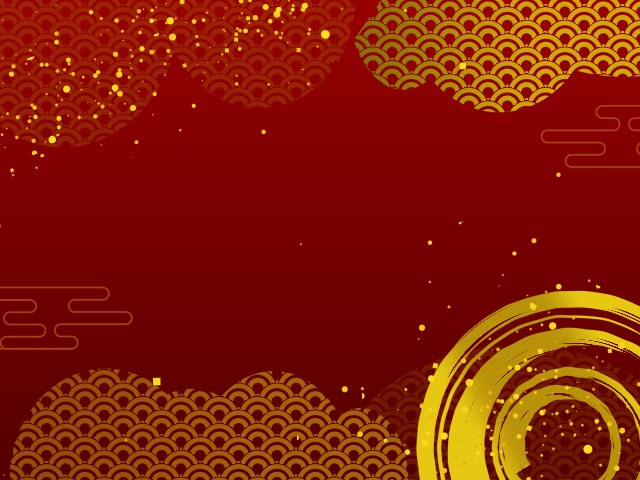
A Shadertoy shader for this background:

```glsl
// Red festive backdrop with golden wave fans, line clouds, brushed rings and glitter.
const float TAU = 6.28319;
const vec3 GOLD = vec3(0.82, 0.65, 0.04);
const vec3 BRIGHT_GOLD = vec3(0.90, 0.78, 0.07);
const vec3 AMBER = vec3(0.66, 0.40, 0.05);

// Antialiased coverage of a signed distance
float cover(float d) {
    float px = 1.0 / iResolution.y;
    return 1.0 - smoothstep(-0.7 * px, 0.7 * px, d);
}

vec2 hash2(vec2 p) {
    vec3 q = fract(p.xyx * vec3(0.1031, 0.1030, 0.0973));
    q += dot(q, q.yzx + 33.33);
    return fract((q.xx + q.yz) * q.zy);
}

float gradientAt(vec2 cell, vec2 offset) {
    float a = TAU * hash2(cell + 71.0).x;
    return dot(vec2(cos(a), sin(a)), offset);
}

float gradientNoise(vec2 p) {
    vec2 i = floor(p), f = fract(p), e = vec2(0.0, 1.0);
    vec2 u = f * f * f * (f * (f * 6.0 - 15.0) + 10.0);
    float low = mix(gradientAt(i, f), gradientAt(i + e.yx, f - e.yx), u.x);
    float high = mix(gradientAt(i + e, f - e), gradientAt(i + 1.0, f - 1.0), u.x);
    return mix(low, high, u.y);
}

// Overlapping fans; the lowest row lies in front
float waveFans(vec2 p, float radius) {
    float rowStep = 0.7 * radius, firstRow = ceil((p.y - radius) / rowStep);
    for (int k = 0; k < 4; k++) {
        float row = firstRow + float(k);
        float x = mod(p.x + radius * (1.0 + mod(row, 2.0)), 2.0 * radius) - radius;
        float d = length(vec2(x, p.y - row * rowStep)) / radius;
        if (d < 1.0) return cover(radius * min(abs(d - 0.83) - 0.12, abs(d - 0.42) - 0.13));
    }
    return 0.0;
}

// Height of a half ellipse, for scalloped pattern borders
float dome(float x, float centre, float halfWidth, float height) {
    float t = (x - centre) / halfWidth;
    return height * sqrt(max(0.0, 1.0 - t * t));
}

// Distance to a winding line: x holds its start, n cap centres and its end
float meander(vec2 p, float top, float side, float x[7], int n) {
    float rowStep = 0.0255, d = 9.0;
    for (int i = 0; i <= n; i++) {
        vec2 q = vec2(p.x, p.y - top + float(i) * rowStep);
        float nearest = clamp(q.x, min(x[i], x[i + 1]), max(x[i], x[i + 1]));
        d = min(d, length(q - vec2(nearest, 0.0)));
        if (i > 0) {
            vec2 c = (q - vec2(x[i], 0.5 * rowStep)) * vec2(side, 1.0);
            if (c.x > 0.0) d = min(d, abs(length(c) - 0.5 * rowStep));
            side = -side;
        }
    }
    return d;
}

// Clockwise stroke inside an outer radius, drying out along its way
float brushRing(vec2 p, vec2 centre, float radius, vec2 width, float dryness) {
    vec2 q = p - centre;
    float r = length(q), t = fract((3.7 - atan(q.y, q.x)) / TAU);
    float w = mix(width.x, width.y, smoothstep(0.05, 0.5, t));
    float depth = (radius - r) / w;
    float edge = 0.003 * gradientNoise(vec2(t * 38.0, radius * 90.0));
    float band = cover(abs(r - radius + 0.5 * w + edge) - 0.5 * w);
    float bristle = gradientNoise(vec2(r * 170.0, t * 7.0 + radius * 40.0));
    float dry = dryness * smoothstep(0.1, 0.6, t) * smoothstep(0.2, 0.9, depth);
    return band * smoothstep(-0.06, 0.06, bristle + 0.5 - dry);
}

// Scattered dots and turned squares; x is coverage, y a random tint
vec2 glitter(vec2 p, float cell, float density, float seed) {
    vec2 id = floor(p / cell), a = hash2(id + seed), b = hash2(id + seed + 37.0);
    vec2 q = (fract(p / cell) - 0.25 - 0.5 * b) * cell;
    float size = cell * mix(0.06, 0.22, a.y * a.y), turn = TAU * b.x;
    vec2 s = abs(mat2(cos(turn), -sin(turn), sin(turn), cos(turn)) * q);
    float d = b.y > 0.78 ? max(s.x, s.y) - size * 0.85 : length(q) - size;
    return vec2(cover(d) * step(a.x, density), a.y);
}

void mainImage(out vec4 fragColor, in vec2 fragCoord) {
    vec2 p = fragCoord / iResolution.y;
    float x = p.x, fromTop = 1.0 - p.y;
    vec3 col = vec3(mix(0.33, 0.59, p.y), 0.004, 0.0);

    // Wave fans at the borders
    float fans = waveFans(p - vec2(0.217, 0.191), 0.04);
    float topLeft = max(dome(x, 0.13, 0.25, 0.307), dome(x, 0.54, 0.2, 0.225));
    float topRight = max(max(dome(x, 0.84, 0.115, 0.187), dome(x, 1.04, 0.2, 0.234)), dome(x, 1.3, 0.25, 0.16));
    float bottomLeft = max(max(dome(x, 0.22, 0.2, 0.232), dome(x, 0.57, 0.17, 0.227)), max(dome(x, 0.4, 0.15, 0.19), dome(x, 0.75, 0.1, 0.15)));
    float slant = 0.725 + 0.7 * max(0.0, p.y - 0.9) - x;
    col = mix(col, AMBER, 0.34 * fans * cover(fromTop - topLeft) * cover(-slant - 0.01));
    col = mix(col, mix(AMBER * vec3(0.8, 1.05, 0.5), GOLD, smoothstep(0.7, 1.15, x)), fans * cover(max(fromTop - topRight, slant)));
    col = mix(col, AMBER, 0.24 * fans * cover(p.y - dome(x, 1.08, 0.38, 0.28)));
    col = mix(col, AMBER, mix(0.75, 0.95, smoothstep(0.1, 0.6, x)) * fans * cover(p.y - bottomLeft));

    // Line clouds
    float line = meander(p, 0.401, 1.0, float[7](-0.1, 0.214, 0.156, 0.262, 0.127, 0.149, -0.1), 5);
    line = min(line, meander(p, 0.375, 1.0, float[7](-0.1, 0.0625, 0.021, 0.082, 0.014, 0.149, 0.0), 4));
    line = min(line, meander(p, 0.7795, -1.0, float[7](1.5, 1.255, 1.278, 1.141, 1.248, 1.191, 1.5), 5));
    line = min(line, meander(p, 0.754, -1.0, float[7](1.5, 1.323, 1.37, 1.34, 1.5, 0.0, 0.0), 3));
    col = mix(col, vec3(0.72, 0.34, 0.10), 0.75 * cover(line - 0.0018));

    // Brushed rings
    float rings = brushRing(p, vec2(1.193, 0.069), 0.325, vec2(0.036, 0.034), 0.65);
    rings = max(rings, brushRing(p, vec2(1.193, 0.062), 0.282, vec2(0.009, 0.004), 0.8));
    rings = max(rings, brushRing(p, vec2(1.193, 0.057), 0.26, vec2(0.078, 0.02), 0.8));
    rings = max(rings, brushRing(p, vec2(1.19, 0.07), 0.165, vec2(0.012, 0.022), 0.5));
    rings = max(rings, brushRing(p, vec2(1.167, 0.071), 0.127, vec2(0.055, 0.02), 0.4));
    vec3 sheen = mix(BRIGHT_GOLD, GOLD * 0.88, smoothstep(-0.2, 0.7, sin(9.0 * x + 5.0 * p.y - 9.5)));
    col = mix(col, sheen, rings);

    // Glitter gathers along the upper left and around the rings
    vec2 axis = vec2(0.6, 0.2), start = vec2(0.0, 0.78);
    float away = length(p - start - axis * clamp(dot(p - start, axis) / dot(axis, axis), 0.0, 1.0));
    float density = 0.6 * exp(-away * away / 0.012);
    density += 0.65 * exp(-dot(p - vec2(1.1, 0.14), p - vec2(1.1, 0.14)) / 0.035);
    for (int i = 0; i < 4; i++) {
        vec2 g = glitter(p + 0.013 * float(i), 0.022 + 0.007 * float(i), density * 0.6, 19.0 * float(i));
        col = mix(col, mix(vec3(0.88, 0.56, 0.03), vec3(1.0, 0.87, 0.12), g.y), g.x);
    }
    fragColor = vec4(col, 1.0);
}
```
